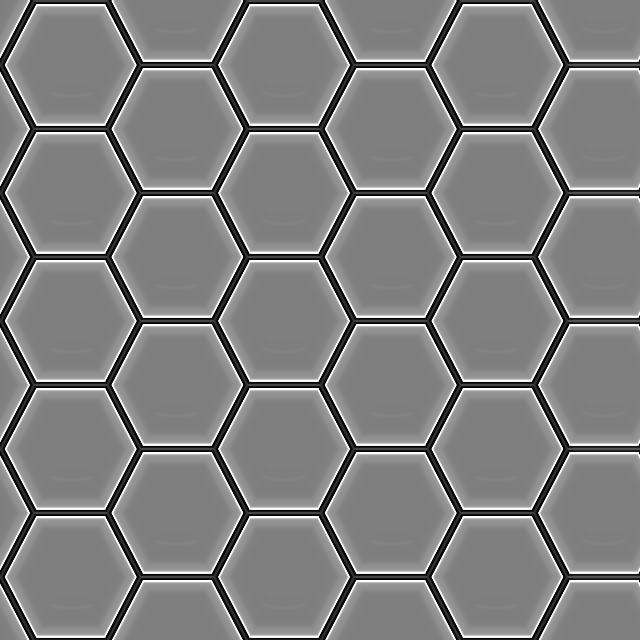
A WebGL 2 fragment shader for this pattern:

```glsl
#version 300 es
precision highp float;
// Grey hexagonal tiles with dark grooves, bright rims and a soft inner glow.
// Two interleaved rectangular lattices give the tiles; the distance to the
// nearest tile edge drives a tone profile, with faint arcs on each face.

#define REPEATS vec2(3.0, 5.0)
#define FIRST_CENTRE vec2(0.1105, 0.0985)
#define FLAT_HALF 0.0573
#define GROOVE_HALF vec2(0.0055, 0.0049)
#define RIM_END vec2(0.0082, 0.0084)
#define RIM_FADE 0.0008
#define GLOW_REACH 0.0058
#define FACE_TONE 0.495
#define GROOVE_DARK 0.02
#define GROOVE_MID vec2(0.19, 0.27)
#define RIM_TONE 1.0
#define ARC_STRENGTH 0.022

uniform vec2 u_resolution;
out vec4 fragColor;

// Offset from the nearest centre of a rectangular lattice.
vec2 toCentre(vec2 p, vec2 centre, vec2 cell) {
    return (fract((p - centre) / cell + 0.5) - 0.5) * cell;
}

// Signed distances to the slanted and the level sides of a flat-topped
// hexagon, negative inside.
vec2 hexagonSides(vec2 p, vec2 cell) {
    float halfHeight = 0.5 * cell.y;
    float tip = 0.5 * cell.x - FLAT_HALF;
    vec2 normal = normalize(vec2(halfHeight, tip - FLAT_HALF));
    p = abs(p);
    return vec2(dot(p - vec2(tip, 0.0), normal), p.y - halfHeight);
}

float bump(float x, float width) {
    float t = x / width;
    return exp(-t * t);
}

// Picks the value for slanted sides (x) or level sides (y).
float bySide(vec2 slantedLevel, float level) {
    return mix(slantedLevel.x, slantedLevel.y, level);
}

// Shallow upturned arc below the centre of a tile.
float arc(vec2 p, float depth, float halfLength) {
    float curve = p.y + depth - 3.5 * p.x * p.x;
    return bump(curve, 0.0025) * (1.0 - smoothstep(0.6, 1.0, abs(p.x) / halfLength));
}

void main() {
    vec2 uv = gl_FragCoord.xy / u_resolution;
    float pixel = 1.0 / min(u_resolution.x, u_resolution.y);
    vec2 cell = 1.0 / REPEATS;

    // Choose the tile that contains this point.
    vec2 evenTile = toCentre(uv, FIRST_CENTRE, cell);
    vec2 oddTile = toCentre(uv, FIRST_CENTRE + 0.5 * cell, cell);
    vec2 evenSides = hexagonSides(evenTile, cell);
    vec2 oddSides = hexagonSides(oddTile, cell);
    bool inEven = max(evenSides.x, evenSides.y) < max(oddSides.x, oddSides.y);
    vec2 local = inEven ? evenTile : oddTile;
    vec2 sides = inEven ? evenSides : oddSides;
    float edge = abs(max(sides.x, sides.y));
    float level = smoothstep(-0.002, 0.002, sides.y - sides.x);

    // Face: broad glow near the rim, a faint inner band and arcs.
    float rimEnd = bySide(RIM_END, level);
    float face = FACE_TONE + 0.17 * exp(-max(edge - rimEnd, 0.0) / GLOW_REACH);
    face += 0.035 * bump(edge - 0.018, 0.005);
    face += ARC_STRENGTH * (arc(local, 0.048, 0.040) + 0.4 * arc(local, 0.027, 0.030));

    // Groove with a lighter middle, paler on the level sides at far right.
    float pale = level * smoothstep(0.88, 0.90, uv.x);
    float middle = bySide(GROOVE_MID, level) + 0.06 * pale;
    float dark = GROOVE_DARK + 0.06 * pale;
    float groove = mix(middle, dark, smoothstep(0.0008, 0.0030, edge));

    // Bright rim, crisp on the groove side and faded on the face side.
    float soft = 0.45 * pixel;
    float start = bySide(GROOVE_HALF, level);
    float tone = mix(groove, RIM_TONE, smoothstep(start - soft, start + soft, edge));
    tone = mix(tone, face, smoothstep(rimEnd - RIM_FADE, rimEnd + RIM_FADE, edge));

    fragColor = vec4(vec3(tone), 1.0);
}
```
